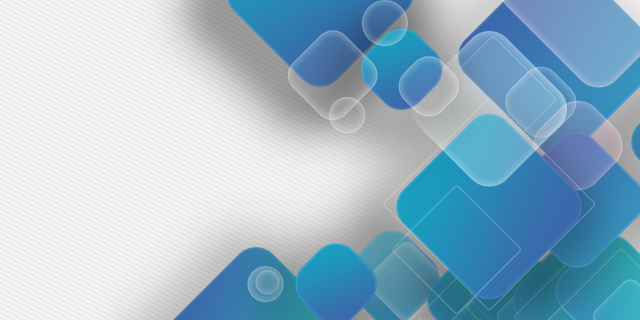
Write a WebGL 1 fragment shader that draws this background.

```glsl
precision highp float;
// Overlapping rounded blue and teal diamonds with glass panes on a finely striped pale ground.
uniform vec2 u_resolution;

#define CORNER 0.076
#define STRIPE_PERIOD 0.0155
#define STRIPE_DEPTH 0.022
#define SHADOW_SHIFT vec2(0.035, 0.045)
#define SHADOW_FALLOFF 75.0
#define TEAL vec3(0.10, 0.62, 0.75)
#define BLUE vec3(0.23, 0.41, 0.67)
#define SKY vec3(0.22, 0.58, 0.75)
#define AQUA vec3(0.20, 0.72, 0.75)
#define PALE vec3(0.45, 0.78, 0.87)

// Signed distance to a rounded square standing on its corner.
float diamond(vec2 p, float halfSide, float radius) {
  vec2 q = abs(vec2(p.x + p.y, p.y - p.x) * 0.70711) - halfSide + radius;
  return length(max(q, 0.0)) + min(max(q.x, q.y), 0.0) - radius;
}

float cover(float d) {
  float aa = 0.8 / u_resolution.y;
  return 1.0 - smoothstep(-aa, aa, d);
}

float stroke(float d, float width) {
  return cover(abs(d) - width);
}

// Opaque tile: soft shadow to the lower left, then a gradient along dir.
void tile(inout vec3 col, vec2 p, vec2 center, float halfSide,
          vec3 from, vec3 to, vec2 dir, float shadow) {
  vec2 q = p - center;
  float fall = max(diamond(q + SHADOW_SHIFT, halfSide, CORNER), 0.0);
  col *= 1.0 - shadow * exp(-fall * fall * SHADOW_FALLOFF);
  float t = smoothstep(-1.2, 1.2, dot(q, normalize(dir)) / halfSide);
  float d = diamond(q, halfSide, CORNER);
  vec3 paint = mix(from, to, t) + 0.06 * stroke(d + 0.003, 0.002);
  col = mix(col, paint, cover(d));
}

// Lightens the layers below, with a bright rim and a soft inner bevel.
void glass(inout vec3 col, float d, vec3 tint, float amount) {
  float bevel = 0.15 * smoothstep(-0.025, 0.0, d);
  col += (1.0 - col) * tint * (amount + bevel) * cover(d);
  col += (1.0 - col) * 0.35 * stroke(d, 0.0015);
}

void hairline(inout vec3 col, vec2 q, float halfSide) {
  col = mix(col, vec3(0.93, 0.97, 1.0), 0.38 * stroke(diamond(q, halfSide, 0.008), 0.0011));
}

// Pale ground with slanted stripes.
vec3 ground(vec2 p) {
  float wave = cos(6.28318 * (p.y + 0.52 * p.x) / STRIPE_PERIOD);
  return vec3(0.943 + STRIPE_DEPTH * wave * smoothstep(2.0, 0.6, p.x));
}

void main() {
  vec2 p = gl_FragCoord.xy / u_resolution.y;
  vec3 col = ground(p);
  vec3 white = vec3(1.0);

  // Upper right group
  tile(col, p, vec2(2.100, 0.557), 0.112, SKY, BLUE, vec2(1.0, -1.0), 0.22);
  tile(col, p, vec2(1.747, 0.823), 0.245, BLUE, SKY, vec2(1.0, -0.6), 0.14);
  glass(col, diamond(p - vec2(1.870, 1.036), 0.240, CORNER), vec3(0.95, 0.72, 0.80), 0.30);
  glass(col, diamond(p - vec2(1.690, 0.680), 0.095, 0.060), white, 0.08);
  hairline(col, p - vec2(1.540, 0.690), 0.140);

  // Lower right pile of teal tiles
  tile(col, p, vec2(1.224, 0.130), 0.128, PALE, SKY, vec2(0.6, -1.0), 0.18);
  glass(col, diamond(p - vec2(1.270, 0.120), 0.095, 0.030), white, 0.16);
  for (int i = 0; i < 4; i++) {
    float k = float(i);
    vec2 center = vec2(1.46 + 0.15 * k, 0.06 + 0.03 * mod(k, 2.0));
    tile(col, p, center, 0.11 + 0.012 * k, SKY, AQUA, vec2(1.0, 0.4), 0.10);
    glass(col, diamond(p - center - vec2(0.06, -0.08), 0.09, 0.03), AQUA, 0.08);
    hairline(col, p - center - vec2(0.03, -0.05), 0.13);
  }

  // Centre right group
  tile(col, p, vec2(1.802, 0.375), 0.172, BLUE, SKY, vec2(0.6, -0.7), 0.16);
  glass(col, diamond(p - vec2(1.806, 0.545), 0.120, CORNER), vec3(0.75, 0.35, 0.55), 0.30);
  tile(col, p, vec2(1.529, 0.354), 0.227, TEAL, BLUE, vec2(1.0, -0.45), 0.22);
  glass(col, diamond(p - vec2(1.529, 0.660), 0.193, CORNER), vec3(0.80, 0.95, 1.0), 0.32);
  hairline(col, p - vec2(1.427, 0.220), 0.143);
  hairline(col, p - vec2(1.529, 0.362), 0.235);

  // Upper left group
  tile(col, p, vec2(1.000, 1.020), 0.228, TEAL, BLUE, vec2(0.5, -1.0), 0.36);
  tile(col, p, vec2(1.255, 0.784), 0.112, TEAL, BLUE, vec2(0.35, -1.0), 0.26);
  glass(col, diamond(p - vec2(1.040, 0.765), 0.114, 0.055), white, 0.10);
  glass(col, diamond(p - vec2(1.340, 0.730), 0.083, 0.060), white, 0.10);
  glass(col, length(p - vec2(1.203, 0.928)) - 0.070, white, 0.08);
  glass(col, length(p - vec2(1.085, 0.640)) - 0.055, white, 0.06);

  // Lower left group
  tile(col, p, vec2(0.800, -0.055), 0.222, BLUE, AQUA, vec2(1.0, -0.25), 0.20);
  glass(col, length(p - vec2(0.830, 0.112)) - 0.055, white, 0.16);
  glass(col, length(p - vec2(0.836, 0.118)) - 0.036, white, 0.06);
  tile(col, p, vec2(1.050, 0.112), 0.112, TEAL, BLUE, vec2(0.4, -1.0), 0.18);

  gl_FragColor = vec4(clamp(col, 0.0, 1.0), 1.0);
}
```
